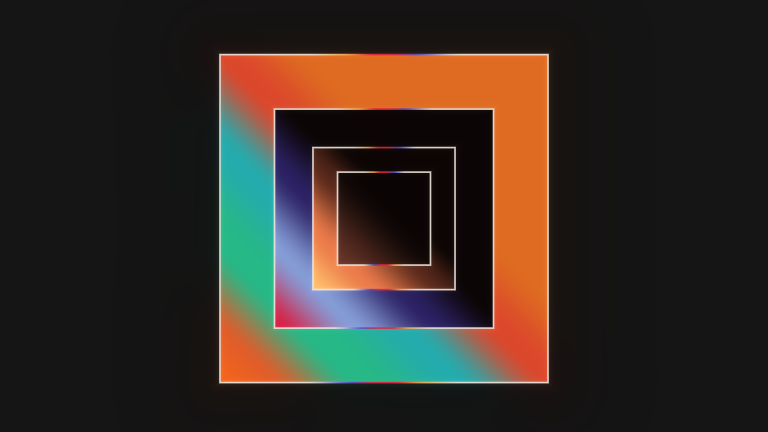
This background is drawn by a Shadertoy shader. Its source:

```glsl
// Four nested outlined squares filled with diagonal colour gradients on a near-black ground.

// Diagonal position: -1 at the lower left corner of a square, 1 at the upper right
float diagonal(vec2 p, float halfSize) {
    return (p.x + p.y) / (2.0 * halfSize);
}

float squareDistance(vec2 p, float halfSize) {
    return max(abs(p.x), abs(p.y)) - halfSize;
}

// Orange, green, teal, red, then orange again
vec3 outerFill(float d) {
    vec3 c = mix(vec3(0.95, 0.39, 0.11), vec3(0.87, 0.36, 0.17), smoothstep(-1.0, -0.78, d));
    c = mix(c, vec3(0.15, 0.72, 0.53), smoothstep(-0.84, -0.58, d));
    c = mix(c, vec3(0.14, 0.67, 0.68), smoothstep(-0.52, -0.27, d));
    c = mix(c, vec3(0.86, 0.28, 0.17), smoothstep(-0.27, 0.01, d));
    return mix(c, vec3(0.87, 0.42, 0.13), smoothstep(0.02, 0.27, d));
}

// Crimson, periwinkle, indigo, black
vec3 secondFill(float d) {
    vec3 c = mix(vec3(0.85, 0.12, 0.26), vec3(0.52, 0.61, 0.84), smoothstep(-0.99, -0.62, d));
    c = mix(c, vec3(0.17, 0.13, 0.39), smoothstep(-0.64, -0.24, d));
    return mix(c, vec3(0.045, 0.02, 0.02), smoothstep(-0.27, 0.08, d));
}

// Pale amber, orange, brown, black
vec3 thirdFill(float d) {
    vec3 c = mix(vec3(1.0, 0.74, 0.42), vec3(0.92, 0.48, 0.29), smoothstep(-1.0, -0.55, d));
    c = mix(c, vec3(0.33, 0.15, 0.10), smoothstep(-0.60, -0.06, d));
    return mix(c, vec3(0.045, 0.02, 0.015), smoothstep(-0.12, 0.25, d));
}

vec3 innerFill(float d) {
    return mix(vec3(0.42, 0.21, 0.16), vec3(0.04, 0.02, 0.015), smoothstep(-1.1, 0.2, d));
}

// White outline, with a spectrum in the middle of its horizontal sides
vec3 outlineColor(vec2 p, float halfSize) {
    float u = p.x / halfSize * sign(p.y);
    vec3 spectrum = mix(vec3(0.95, 0.65, 0.25), vec3(0.88, 0.15, 0.25), smoothstep(-0.25, -0.05, u));
    spectrum = mix(spectrum, vec3(0.30, 0.30, 0.80), smoothstep(0.02, 0.25, u));
    float middle = 1.0 - smoothstep(0.16, 0.48, abs(u));
    middle *= step(abs(p.x), abs(p.y));
    return mix(vec3(0.93, 0.90, 0.86), spectrum, middle);
}

void mainImage(out vec4 fragColor, in vec2 fragCoord) {
    float pixel = 1.0 / iResolution.y;
    vec2 p = (fragCoord - 0.5 * iResolution.xy) * pixel + vec2(0.0, 0.006);
    float sizes[4] = float[4](0.3796, 0.2535, 0.1644, 0.1076);

    // Ground with a faint halo tinted by the nearest edge
    float outside = max(squareDistance(p, sizes[0]), 0.0);
    vec2 nearest = clamp(p, -sizes[0], sizes[0]);
    vec3 halo = outerFill(diagonal(nearest, sizes[0]));
    float away = length(p - nearest);
    vec3 color = vec3(0.083) - vec3(0.022, 0.027, 0.028) * exp(-away * 9.0);
    color += halo * (0.05 * exp(-away * 18.0) + 0.06 * exp(-outside * 90.0) * exp(-away * 40.0));

    // Squares from the largest to the smallest
    for (int i = 0; i < 4; i++) {
        float h = sizes[i];
        float dist = squareDistance(p, h);
        float d = diagonal(p, h);
        vec3 fill = i == 0 ? outerFill(d) : i == 1 ? secondFill(d) : i == 2 ? thirdFill(d) : innerFill(d);
        color = mix(color, fill, smoothstep(pixel, -pixel, dist));

        // Thin outline with a soft bloom
        vec3 edge = outlineColor(p, h);
        color += edge * 0.07 * exp(-abs(dist) * 220.0);
        float line = clamp((0.0019 - abs(dist)) / pixel + 0.5, 0.0, 1.0);
        color = mix(color, edge, line * 0.9);
    }

    fragColor = vec4(clamp(color, 0.0, 1.0), 1.0);
}
```
